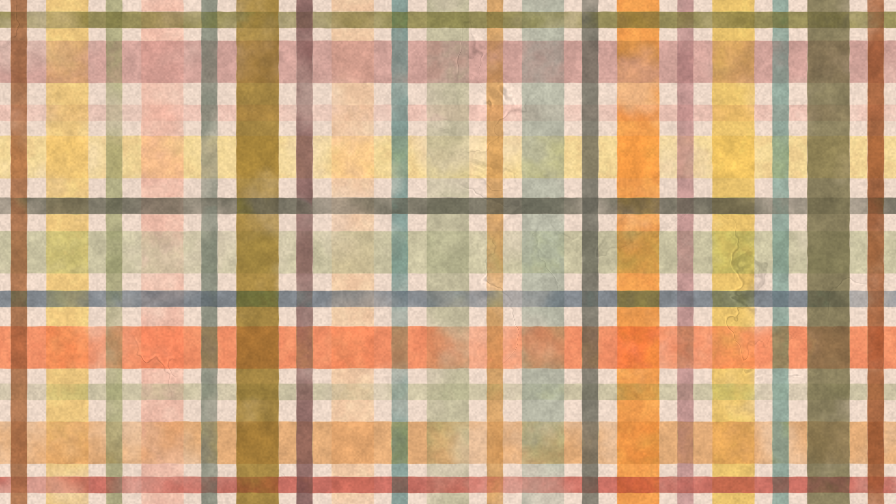
This pattern is drawn by a Shadertoy shader. Its source:

```glsl
// Faded madras plaid: ten thin and nine wide columns cross six thin and five
// wide rows on cream cloth. Each stripe is a translucent dye, and noise adds
// patchy fading, creases and a fine paper grain.

// Lengths are fractions of canvas height; rows are measured from the top.
const float THIN_HALF = 0.0162;
const float WIDE_HALF = 0.0420;
const vec2 THIN_COLUMN = vec2(0.0375, 0.1889); // first centre, pitch
const vec2 WIDE_COLUMN = vec2(0.1335, 0.1888);
const vec2 THIN_ROW = vec2(0.0395, 0.1845);
const vec2 WIDE_ROW = vec2(0.1227, 0.1889);
const float FADE = 0.42;
const float MOTTLE = 0.26;
const float GRAIN = 0.085;
const float CREASE = 0.13;
const float OVERLAP = 0.45; // 0 keeps the darker dye, 1 multiplies both

const vec3 CREAM = vec3(0.93, 0.845, 0.78);

const vec3 THIN_COLUMN_DYES[10] = vec3[10](
    vec3(0.68, 0.47, 0.33), vec3(0.70, 0.68, 0.52), vec3(0.56, 0.57, 0.51),
    vec3(0.57, 0.43, 0.41), vec3(0.53, 0.62, 0.59), vec3(0.83, 0.64, 0.42),
    vec3(0.51, 0.49, 0.44), vec3(0.76, 0.59, 0.57), vec3(0.58, 0.66, 0.61),
    vec3(0.65, 0.41, 0.27));
const vec3 WIDE_COLUMN_DYES[9] = vec3[9](
    vec3(0.93, 0.78, 0.50), vec3(0.95, 0.75, 0.67), vec3(0.65, 0.53, 0.27),
    vec3(0.95, 0.79, 0.65), vec3(0.76, 0.73, 0.61), vec3(0.72, 0.72, 0.65),
    vec3(0.95, 0.62, 0.32), vec3(0.91, 0.76, 0.43), vec3(0.54, 0.50, 0.37));
const vec3 THIN_ROW_DYES[6] = vec3[6](
    vec3(0.59, 0.55, 0.35), vec3(0.92, 0.76, 0.70), vec3(0.48, 0.46, 0.40),
    vec3(0.51, 0.53, 0.55), vec3(0.80, 0.76, 0.64), vec3(0.78, 0.44, 0.39));
const vec3 WIDE_ROW_DYES[5] = vec3[5](
    vec3(0.82, 0.64, 0.60), vec3(0.97, 0.84, 0.59), vec3(0.79, 0.76, 0.63),
    vec3(0.96, 0.57, 0.41), vec3(0.88, 0.67, 0.47));

float hash(vec2 p) {
    vec3 q = fract(p.xyx * 0.1031);
    q += dot(q, q.yzx + 33.33);
    return fract((q.x + q.y) * q.z);
}

float noise(vec2 p) {
    vec2 cell = floor(p), f = fract(p);
    f = f * f * (3.0 - 2.0 * f);
    return mix(mix(hash(cell), hash(cell + vec2(1, 0)), f.x),
               mix(hash(cell + vec2(0, 1)), hash(cell + vec2(1, 1)), f.x), f.y);
}

float fbm(vec2 p) {
    float sum = 0.0, weight = 0.5;
    for (int i = 0; i < 5; i++) {
        sum += weight * noise(p);
        p = mat2(1.6, 1.2, -1.2, 1.6) * p + 7.3;
        weight *= 0.5;
    }
    return sum / 0.97;
}

float bell(float x, float width) {
    return exp(-x * x / (width * width));
}

// Coverage of the nearest stripe; index tells which one it is.
float stripe(float x, vec2 spacing, float halfWidth, int count, out int index) {
    index = clamp(int(floor((x - spacing.x) / spacing.y + 0.5)), 0, count - 1);
    float edge = abs(x - spacing.x - float(index) * spacing.y) - halfWidth;
    float soft = 0.75 / iResolution.y;
    return 1.0 - smoothstep(-soft, soft, edge);
}

// Lays one dye on the cloth, faded in patches that differ for each seed.
vec3 applyDye(vec3 cloth, vec3 dye, float cover, vec2 p, float seed) {
    vec2 q = p + seed * vec2(3.7, 5.1);
    float worn = smoothstep(0.48, 0.78, fbm(q * 7.0));
    float depth = 1.0 - dot(dye, vec3(0.333));
    dye *= 1.0 + MOTTLE * (0.5 + depth) * (fbm(q * 38.0) - 0.5);
    return mix(cloth, dye, cover * (1.0 - FADE * worn));
}

void mainImage(out vec4 fragColor, in vec2 fragCoord) {
    vec2 p = fragCoord / iResolution.y;
    p.y = 1.0 - p.y;
    vec2 w = p + 0.0012 * (vec2(noise(p * 60.0), noise(p * 60.0 + 40.0)) - 0.5);

    // Columns and rows are dyed separately
    int i;
    float cover = stripe(w.x, WIDE_COLUMN, WIDE_HALF, 9, i);
    vec3 columns = applyDye(CREAM, WIDE_COLUMN_DYES[i], cover, p, float(i) + 1.0);
    cover = stripe(w.x, THIN_COLUMN, THIN_HALF, 10, i);
    columns = applyDye(columns, THIN_COLUMN_DYES[i], cover, p, float(i) + 11.0);
    cover = stripe(w.y, WIDE_ROW, WIDE_HALF, 5, i);
    vec3 rows = applyDye(CREAM, WIDE_ROW_DYES[i], cover, p, float(i) + 22.0);
    cover = stripe(w.y, THIN_ROW, THIN_HALF, 6, i);
    rows = applyDye(rows, THIN_ROW_DYES[i], cover, p, float(i) + 28.0);

    // Translucent overlap
    vec3 color = mix(min(columns, rows), columns * rows / CREAM, OVERLAP);

    // Scattered creases with a pale lip
    vec2 bend = p * 5.0 + 1.4 * vec2(fbm(p * 6.0), fbm(p * 6.0 + 19.0));
    float ridge = fbm(bend) - 0.5;
    float zone = smoothstep(0.54, 0.72, fbm(p * 4.0 + 51.0));
    float fold = bell(ridge, 0.009) - 0.6 * bell(ridge - 0.02, 0.012);
    color *= 1.0 - CREASE * zone * fold;

    // Fine grain and broad tone
    float grain = noise(p * 270.0) + 0.6 * noise(p * 140.0 + 9.0) - 0.8;
    color *= 1.0 + GRAIN * grain + 0.05 * (fbm(p * 3.0 + 80.0) - 0.5);
    fragColor = vec4(clamp(color, 0.0, 1.0), 1.0);
}
```
